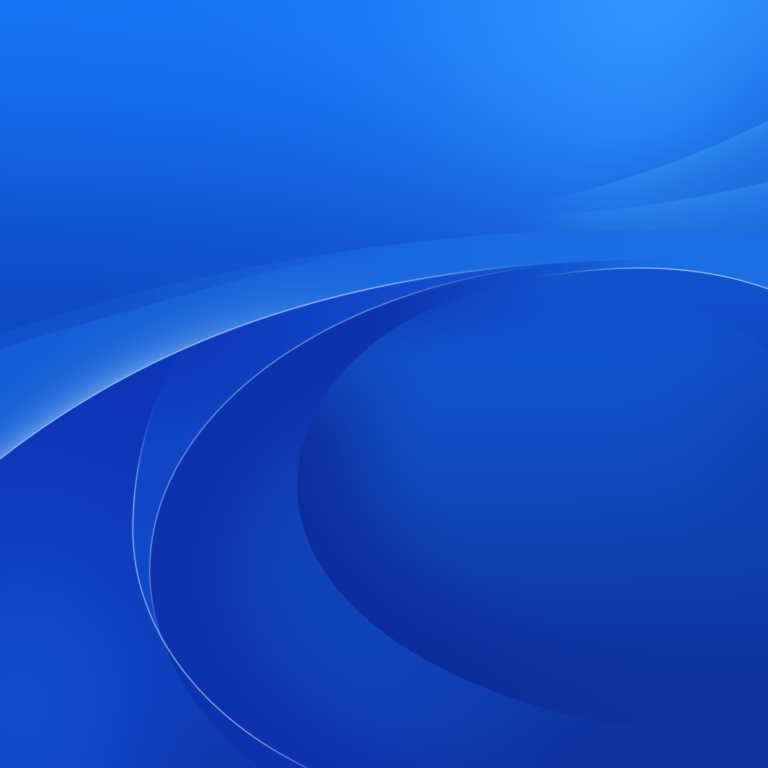
Give the GLSL for this background, as a three.js fragment shader.

```glsl
varying vec2 vUv;

const float EDGE = 0.0013;
const float LINE = 0.0011;
const vec3 SKY_LOW = vec3(0.055, 0.28, 0.75);
const vec3 SKY_HIGH = vec3(0.085, 0.45, 0.96);
const vec3 SKY_GLOW = vec3(0.21, 0.60, 0.99);
const vec3 FOLD_LIGHT = vec3(0.17, 0.53, 0.94);
const vec3 FOLD_SHADE = vec3(0.10, 0.40, 0.85);
const vec3 BAND_LEFT = vec3(0.075, 0.36, 0.83);
const vec3 BAND_RIGHT = vec3(0.105, 0.43, 0.89);
const vec3 SLOPE_DARK = vec3(0.05, 0.205, 0.71);
const vec3 SLOPE_LIGHT = vec3(0.07, 0.31, 0.81);
const vec3 RING_DARK = vec3(0.05, 0.195, 0.68);
const vec3 RING_LIGHT = vec3(0.062, 0.26, 0.73);
const vec3 BOWL_DARK = vec3(0.045, 0.165, 0.60);
const vec3 BOWL_LIGHT = vec3(0.07, 0.335, 0.81);
const vec3 BASE_DARK = vec3(0.048, 0.195, 0.61);
const vec3 SHINE = vec3(0.68, 0.84, 1.0);

// 1 where the signed distance is positive
float cover(float d) {
  return smoothstep(-EDGE, EDGE, d);
}

float hairline(float d) {
  return exp(-d * d / (LINE * LINE));
}

float spot(vec2 p, vec2 center, vec2 size) {
  vec2 q = (p - center) / size;
  return exp(-dot(q, q));
}

// Positive inside; the halves above and below the left tip have their own radii
float ovalDepth(vec2 p, vec2 leftTip, vec2 upperRadii, vec2 lowerRadii) {
  vec2 radii = p.y > leftTip.y ? upperRadii : lowerRadii;
  vec2 q = (p - leftTip - vec2(radii.x, 0.0)) / radii;
  float r = max(length(q), 0.001);
  return (1.0 - r) * r / max(length(q / radii), 0.001);
}

vec3 skyColor(vec2 p) {
  vec3 c = mix(SKY_LOW, SKY_HIGH, smoothstep(0.52, 1.02, p.y + 0.04 * p.x));
  c = mix(c, SKY_GLOW, 0.85 * spot(p, vec2(0.86, 1.0), vec2(0.32, 0.27)));
  return mix(c, FOLD_SHADE, 0.5 * spot(p, vec2(1.05, 0.84), vec2(0.13, 0.12)));
}

void main() {
  vec2 p = vUv;
  vec3 color = skyColor(p);

  // Folds at the upper right
  float t = p.x - 0.7;
  float fadeIn = smoothstep(0.66, 0.88, p.x);
  float fold = 0.738 + 0.2 * t + 0.5 * t * t - p.y;
  vec3 foldColor = mix(FOLD_SHADE, FOLD_LIGHT, exp(-max(fold, 0.0) / 0.05));
  color = mix(color, FOLD_SHADE, 0.4 * fadeIn * exp(-abs(fold) / 0.035));
  color = mix(color, foldColor, cover(fold) * fadeIn);
  fold = 0.72 + 0.04 * t + 0.35 * t * t - p.y;
  foldColor = mix(FOLD_SHADE, FOLD_LIGHT, 0.85 * exp(-max(fold, 0.0) / 0.045));
  color = mix(color, foldColor, cover(fold) * fadeIn);

  // Broad band with a faint step below its rim
  float a = p.x - 0.82;
  float rim = 0.7005 - 0.2 * a * a - p.y;
  float stepDepth = rim - 0.021 * (1.0 - smoothstep(0.1, 0.62, p.x));
  vec3 band = mix(BAND_LEFT, BAND_RIGHT, smoothstep(0.0, 0.85, p.x));
  vec3 stripColor = mix(color, band, mix(0.4, 1.0, smoothstep(0.2, 0.65, p.x)));
  color = mix(color, stripColor, cover(rim));
  color = mix(color, band, cover(stepDepth));

  // Glow resting on the crest
  float b = p.x - 0.84;
  float crest = 0.661 - b * b * (0.27 + 0.137 * b * b) - p.y;
  float glowReach = 1.0 - smoothstep(0.12, 0.55, p.x);
  float glow = exp(-max(-crest, 0.0) / 0.026) * glowReach;
  color = mix(color, SHINE, 0.48 * glow * cover(-crest));

  // Slope below the crest
  vec3 slope = mix(SLOPE_DARK, SLOPE_LIGHT, smoothstep(0.15, 0.65, p.x));
  slope = mix(slope, SLOPE_LIGHT, 0.9 * spot(p, vec2(0.03, 0.08), vec2(0.2, 0.24)));
  slope = mix(slope, BASE_DARK, 0.5 * spot(p, vec2(0.32, -0.02), vec2(0.13, 0.12)));
  float arc = ovalDepth(p, vec2(0.173, 0.31), vec2(0.5, 0.49), vec2(0.5, 0.37));
  float arcFade = 1.0 - smoothstep(0.33, 0.5, p.y);
  slope = mix(slope, SLOPE_LIGHT, 0.6 * cover(arc) * (1.0 - smoothstep(0.4, 0.56, p.y)));
  color = mix(color, slope, cover(crest));
  float crestLight = 1.0 - smoothstep(0.45, 0.78, p.x);
  color = mix(color, SHINE, 0.65 * hairline(crest * 0.9) * crestLight);

  // Ring
  float ring = ovalDepth(p, vec2(0.195, 0.258), vec2(0.62, 0.402), vec2(0.62, 0.402));
  vec3 ringColor = mix(RING_DARK, RING_LIGHT, smoothstep(0.03, 0.2, ring));
  ringColor = mix(ringColor, BOWL_LIGHT, 0.9 * smoothstep(0.45, 0.75, p.x) * smoothstep(0.4, 0.65, p.y));
  ringColor = mix(ringColor, BASE_DARK, smoothstep(0.4, 0.85, p.x) * (1.0 - smoothstep(0.0, 0.25, p.y)));
  color = mix(color, ringColor, cover(ring));
  float ringLight = smoothstep(0.1, 0.3, p.y) * (1.0 - smoothstep(0.45, 0.75, p.x));
  color = mix(color, SHINE, 0.45 * hairline(ring) * ringLight);
  color = mix(color, SHINE, 0.6 * hairline(arc) * arcFade * (1.0 - smoothstep(0.3, 0.5, p.x)));

  // Bowl
  float bowl = ovalDepth(p, vec2(0.387, 0.366), vec2(0.35, 0.268), vec2(0.6, 0.325));
  vec3 bowlColor = mix(BASE_DARK, BOWL_LIGHT, smoothstep(0.02, 0.62, p.y));
  vec2 lean = (p - vec2(0.8, 0.42)) / vec2(0.42, 0.36);
  bowlColor = mix(bowlColor, BOWL_DARK, 0.9 * smoothstep(0.55, 1.05, length(lean)) * (1.0 - smoothstep(0.4, 0.62, p.y)) * (1.0 - smoothstep(0.55, 0.9, p.x)));
  bowlColor = mix(bowlColor, BOWL_DARK, 0.3 * spot(p, vec2(1.04, 0.43), vec2(0.13, 0.16)));
  float bowlFade = 1.0 - 0.85 * smoothstep(0.52, 0.63, p.y);
  color = mix(color, bowlColor, cover(bowl) * bowlFade);

  // Lit cap at the right
  float f = p.x - 0.833;
  float cap = p.y - 0.651 + f * f * (0.8 + f);
  float capFade = smoothstep(0.7, 0.88, p.x);
  color = mix(color, band, cover(cap) * cover(rim) * capFade);
  color = mix(color, SHINE, 0.65 * hairline(cap) * smoothstep(0.67, 0.88, p.x));

  gl_FragColor = vec4(color, 1.0);
}
```
